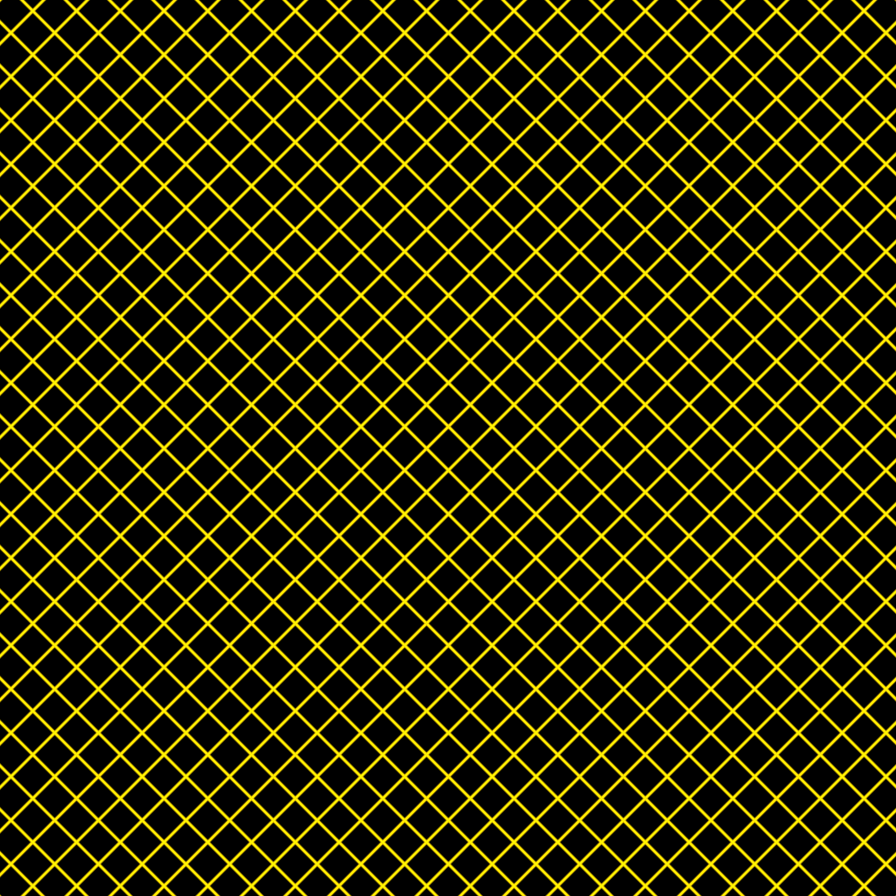
Give the GLSL for this pattern, as a Shadertoy shader.

```glsl
// A black field crossed by two families of thin golden diagonals,
// forming a regular lattice of diamonds. Each family is a repeated
// line distance with a soft profile; the two are then joined.

const float TILES = 20.48;                    // repeats across the canvas
const vec3 BACKGROUND = vec3(0.0);
const vec3 GOLD = vec3(1.0, 0.855, 0.0);
const float CORE = 0.006;                     // flat middle of a line, in tiles
const float FALLOFF = 0.079;                  // soft flank of a line, in tiles
const float PEAK = 1.15;                      // brightness along the core

// Distance to the nearest whole number.
float repeatDistance(float coordinate) {
    return abs(fract(coordinate + 0.5) - 0.5);
}

// Brightness of a repeated soft line.
float softLine(float coordinate, float core, float falloff, float peak) {
    float d = repeatDistance(coordinate);
    return peak * (1.0 - smoothstep(core, core + falloff, d));
}

// Joins two coverages without doubling them where they cross.
float joinLines(float a, float b) {
    return max(max(a, b) * step(1.0, max(a, b)), a + b - a * b);
}

void mainImage(out vec4 fragColor, in vec2 fragCoord) {
    // Tile coordinates measured from the upper left corner.
    vec2 p = vec2(fragCoord.x, iResolution.y - fragCoord.y) * TILES / iResolution.y;
    float pixel = TILES / iResolution.y;
    float falloff = max(FALLOFF, 1.5 * pixel);

    // Rising lines, and falling lines shifted by half a tile.
    float rising = softLine(p.x + p.y, CORE, falloff, PEAK);
    float falling = softLine(p.x - p.y + 0.5, CORE, falloff, PEAK);

    vec3 color = BACKGROUND + GOLD * joinLines(rising, falling);
    fragColor = vec4(clamp(color, 0.0, 1.0), 1.0);
}
```
